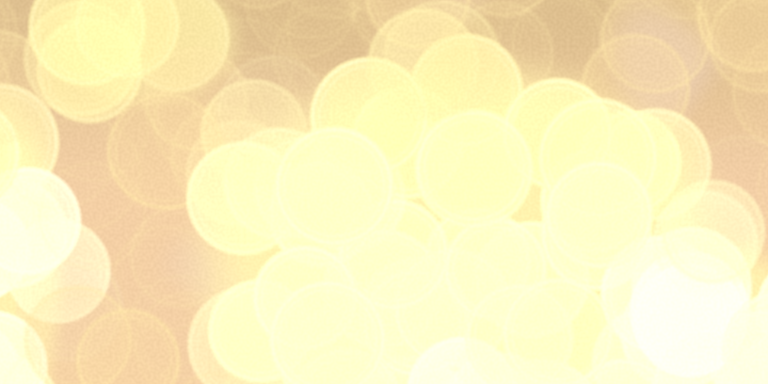
This background is drawn by a WebGL 2 fragment shader. Its source:

```glsl
#version 300 es
precision highp float;

uniform vec2 u_resolution;
out vec4 fragColor;

const int LAYERS = 4;
const float CELL = 0.3;

// Lit colours exceed 1 so that overlaps clip like overexposed light
const vec3 TAN = vec3(0.86, 0.74, 0.55);
const vec3 PEACH = vec3(0.955, 0.81, 0.645);
const vec3 LILAC = vec3(0.93, 0.82, 0.75);
const vec3 APRICOT = vec3(0.99, 0.87, 0.65);
const vec3 YELLOW = vec3(1.05, 1.01, 0.70);
const vec3 CREAM = vec3(1.06, 1.05, 0.81);
const vec3 WHITE = vec3(1.06, 1.06, 0.97);

// Integer hash giving three values in 0..1
vec3 hash3(ivec3 cell) {
    uvec3 v = uvec3(cell) * 1664525u + 1013904223u;
    v.x += v.y * v.z; v.y += v.z * v.x; v.z += v.x * v.y;
    v ^= v >> 16u;
    v.x += v.y * v.z; v.y += v.z * v.x; v.z += v.x * v.y;
    return vec3(v >> 8u) / 16777216.0;
}

float cornerGradient(ivec2 cell, vec2 offset) {
    float angle = 6.28318 * hash3(ivec3(cell, 97)).x;
    return dot(vec2(cos(angle), sin(angle)), offset);
}

float gradientNoise(vec2 p) {
    ivec2 i = ivec2(floor(p));
    vec2 f = fract(p);
    vec2 u = f * f * f * (f * (f * 6.0 - 15.0) + 10.0);
    float low = mix(cornerGradient(i, f),
                    cornerGradient(i + ivec2(1, 0), f - vec2(1, 0)), u.x);
    float high = mix(cornerGradient(i + ivec2(0, 1), f - vec2(0, 1)),
                     cornerGradient(i + ivec2(1, 1), f - vec2(1, 1)), u.x);
    return mix(low, high, u.y);
}

// Soft elliptical region: 1 inside, 0 outside
float lobe(vec2 p, vec2 center, vec2 radii) {
    return 1.0 - smoothstep(0.8, 1.15, length((p - center) / radii));
}

// Where the lights gather
float lightDensity(vec2 p) {
    float d = lobe(p, vec2(1.20, 0.32), vec2(0.67, 0.51));
    d = max(d, lobe(p, vec2(1.85, 0.04), vec2(0.36, 0.32)));
    d = max(d, lobe(p, vec2(-0.03, 0.28), vec2(0.19, 0.46)));
    return max(d, 0.6 * lobe(p, vec2(0.38, 0.90), vec2(0.24, 0.17)));
}

// Where the lights burn out to white
float heat(vec2 p) {
    float h = lobe(p, vec2(-0.03, 0.25), vec2(0.2, 0.3));
    h = max(h, lobe(p, vec2(1.85, 0.12), vec2(0.35, 0.25)));
    return max(h, 0.8 * lobe(p, vec2(1.2, -0.05), vec2(0.28, 0.16)));
}

vec3 backdrop(vec2 p) {
    vec3 color = mix(PEACH, TAN, smoothstep(0.45, 1.0, p.y));
    color = mix(color, LILAC, 0.6 * smoothstep(0.05, 0.4, gradientNoise(p * 2.6 + 4.0)));
    return mix(color, YELLOW, 0.72 * lightDensity(p));
}

// One translucent disc with a bright rim and a faint outer halo
vec3 addDisc(vec3 color, vec2 p, vec2 center, float radius, vec2 rnd, float blur) {
    float edge = length(p - center) - radius;
    float density = lightDensity(center);
    float warmth = smoothstep(0.85, 0.35, center.y);
    vec3 lit = mix(mix(YELLOW, CREAM, warmth), WHITE, heat(center) * (0.4 + 0.6 * rnd.y));
    vec3 tint = mix(mix(APRICOT, LILAC, step(0.8, rnd.y)), lit, smoothstep(0.0, 0.4, density));
    float faint = 0.02 + 0.36 * pow(rnd.x, 4.0);
    float alpha = mix(faint, 0.55 + 0.25 * rnd.x, density);

    float inside = 1.0 - smoothstep(-blur, blur, edge);
    float fill = inside * mix(0.85, 1.0, smoothstep(-radius, 0.0, edge));
    float rim = exp(-pow((edge + 0.009) / 0.006, 2.0));
    float innerRim = exp(-pow((edge + 0.026) / 0.005, 2.0));
    float halo = exp(-max(edge, 0.0) / 0.025) * (1.0 - inside);

    color = mix(color, tint, alpha * fill);
    color = mix(color, APRICOT, 0.2 * alpha * halo * (1.0 - density));
    vec3 rimColor = mix(mix(APRICOT, YELLOW, 0.6), mix(lit, WHITE, 0.55), density);
    return mix(color, rimColor, (rim + 0.45 * innerRim) * (0.08 + 0.58 * alpha));
}

// A jittered grid of discs
vec3 addLayer(vec3 color, vec2 p, int layer, float blur) {
    vec2 shift = vec2(0.13, 0.19) * float(layer);
    ivec2 home = ivec2(floor((p + shift) / CELL));
    for (int y = -1; y <= 1; y++) {
        for (int x = -1; x <= 1; x++) {
            ivec2 cell = home + ivec2(x, y);
            vec3 place = hash3(ivec3(cell, layer));
            vec3 look = hash3(ivec3(cell, layer + 31));
            vec2 center = (vec2(cell) + place.xy) * CELL - shift;
            color = addDisc(color, p, center, mix(0.135, 0.158, place.z), look.xy, blur);
        }
    }
    return color;
}

void main() {
    vec2 p = gl_FragCoord.xy / u_resolution.y;
    float blur = max(0.006, 1.0 / u_resolution.y);
    vec3 color = backdrop(p);
    for (int layer = 0; layer < LAYERS; layer++) {
        color = addLayer(color, p, layer, blur);
    }
    // Fine grain
    color += 0.03 * gradientNoise(p * 120.0);
    fragColor = vec4(clamp(color, 0.0, 1.0), 1.0);
}
```
